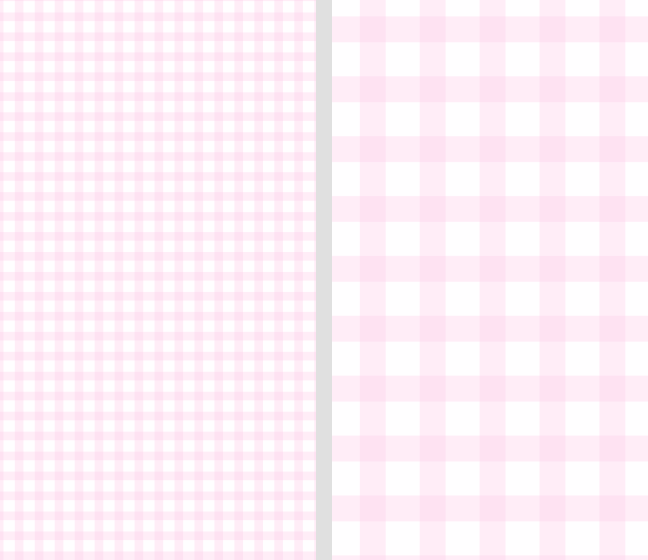
Left: the whole. Right: its middle third, enlarged.
Reproduce this pattern procedurally as a Shadertoy shader.

```glsl
// Pale pink gingham: translucent stripes crossing on a white ground.
#define REPEATS_ACROSS 15.83
#define STRIPE_WIDTH 0.432
#define STRIPE_CENTRE vec2(0.958, 0.2125)
#define EDGE_SOFTNESS 0.02
#define GROUND_COLOUR vec3(1.0, 0.995, 1.0)
#define STRIPE_COLOUR vec3(1.0, 0.93, 0.97)
#define CROSSING_COLOUR vec3(0.995, 0.885, 0.95)

// Coverage of the vertical (x) and horizontal (y) stripes, in cell units
vec2 stripeCoverage(vec2 cellPos, float pixelSize) {
    vec2 fromCentre = abs(fract(cellPos - STRIPE_CENTRE + 0.5) - 0.5);
    float blur = 0.5 * max(pixelSize, EDGE_SOFTNESS);
    vec2 edgeDistance = fromCentre - 0.5 * STRIPE_WIDTH;
    return clamp(0.5 - 0.5 * edgeDistance / blur, 0.0, 1.0);
}

void mainImage(out vec4 fragColor, in vec2 fragCoord) {
    // Square cells sized from the canvas width
    float pixelSize = REPEATS_ACROSS / iResolution.x;
    vec2 stripes = stripeCoverage(fragCoord * pixelSize, pixelSize);

    // One stripe tints the ground, two deepen the tint
    float anyStripe = stripes.x + stripes.y - stripes.x * stripes.y;
    float crossing = stripes.x * stripes.y;
    vec3 colour = mix(GROUND_COLOUR, STRIPE_COLOUR, anyStripe);
    colour += (CROSSING_COLOUR - STRIPE_COLOUR) * crossing;

    fragColor = vec4(colour, 1.0);
}
```
